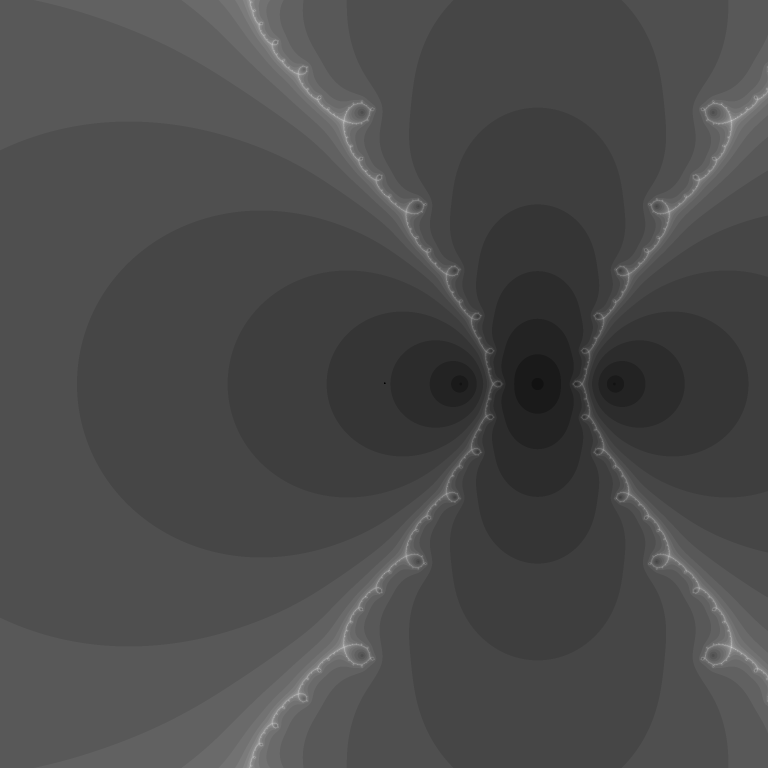
This background is drawn by a WebGL 1 fragment shader. Its source:

```glsl
precision highp float;
// Newton fractal of z^3 - z, shaded in grey bands by convergence steps.
uniform vec2 u_resolution;

vec2 complexMul(vec2 a, vec2 b) {
  return vec2(a.x * b.x - a.y * b.y, a.x * b.y + a.y * b.x);
}

vec2 complexDiv(vec2 a, vec2 b) {
  return vec2(dot(a, b), a.y * b.x - a.x * b.y) / max(dot(b, b), 1e-9);
}

// Number of Newton steps until |z^3 - z| becomes small
float newtonSteps(vec2 z) {
  float steps = 0.0;
  for (int i = 0; i < 28; i++) {
    vec2 square = complexMul(z, z);
    vec2 value = complexMul(z, square) - z;
    if (length(value) < 0.001) break;
    z -= complexDiv(value, 3.0 * square - vec2(1.0, 0.0));
    steps += 1.0;
  }
  return steps;
}

void main() {
  float side = min(u_resolution.x, u_resolution.y);
  vec2 centered = (gl_FragCoord.xy - 0.5 * u_resolution) / side;

  // Average a 3x3 grid of samples to smooth bands and filaments
  float shade = 0.0;
  for (int j = 0; j < 3; j++) {
    for (int i = 0; i < 3; i++) {
      vec2 offset = (vec2(float(i), float(j)) - 1.0) / (3.0 * side);
      vec2 z = 10.0 * (centered + offset) - vec2(2.0, 0.0);
      shade += min(0.0345 * (newtonSteps(z) + 1.0), 1.0) / 9.0;
    }
  }

  // Tiny dark dot at the middle of the canvas
  float dotDistance = length(centered - 0.001) - 0.0011;
  shade *= smoothstep(-0.5, 0.5, dotDistance * side);

  gl_FragColor = vec4(vec3(shade), 1.0);
}
```
